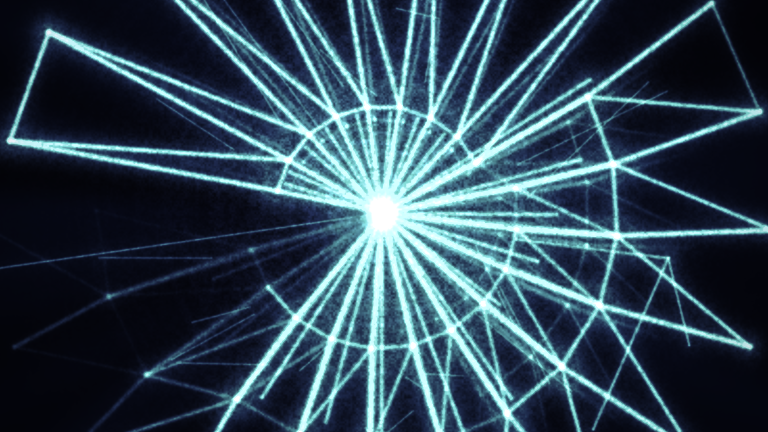
Reproduce this background procedurally as a Shadertoy shader.

```glsl
// A glowing web of teal strands bursting from a white hub over dark navy haze.
// Three rings of nodes, spaced by a fixed angle, are joined by spokes, links and
// diagonals; a faint turned echo, thin threads and noise roughen the light.

const float STEP_DEG = 17.5;
const float SPOKES = 20.0;
const vec3 NIGHT = vec3(0.010, 0.011, 0.028);
const vec3 NAVY = vec3(0.09, 0.13, 0.22);
const vec3 SLATE = vec3(0.28, 0.50, 0.51);
const vec3 TEAL = vec3(0.49, 0.84, 0.79);
const vec3 PALE = vec3(0.78, 0.97, 0.95);

float hash(vec2 p) {
    vec3 q = fract(vec3(p.xyx) * 0.1031);
    q += dot(q, q.yzx + 33.33);
    return fract((q.x + q.y) * q.z);
}

float noise(vec2 p) {
    vec2 i = floor(p), f = fract(p);
    f = f * f * (3.0 - 2.0 * f);
    float low = mix(hash(i), hash(i + vec2(1, 0)), f.x);
    float high = mix(hash(i + vec2(0, 1)), hash(i + vec2(1, 1)), f.x);
    return mix(low, high, f.y);
}

vec2 polar(float degrees, float radius) {
    float a = radians(degrees);
    return radius * vec2(cos(a), sin(a));
}

// Nodes of the three rings, counted clockwise from the left
vec2 innerNode(float i) {
    return polar(168.0 - STEP_DEG * i, i < 8.5 ? 2.23 : 2.83);
}

vec2 middleNode(float i) {
    return polar(169.5 - STEP_DEG * i, i < 17.5 ? 4.92 : 5.95);
}

vec2 outerNode(float i) {
    return i < 7.5 ? polar(169.0 - STEP_DEG * i, 7.9) : polar(172.5 - STEP_DEG * i, 8.15);
}

// Light of one segment: x is the sharp core, y the soft halo
vec2 strand(vec2 p, vec2 a, vec2 b, float width) {
    vec2 ab = b - a;
    float d = length(p - a - ab * clamp(dot(p - a, ab) / dot(ab, ab), 0.0, 1.0));
    return vec2(exp(-d * d / (width * width)), exp(-d / 0.21));
}

vec2 web(vec2 p) {
    vec2 light = vec2(0.0), hub = vec2(0.0);
    for (float i = 0.0; i < SPOKES; i++) {
        float power = i > 17.5 ? 0.16 : 1.0;
        float side = power * (i > 15.5 ? 0.45 : 1.0);
        vec2 inner = innerNode(i), outer = outerNode(i);
        light += power * strand(p, hub, inner, 0.05);

        // Side strands that fan out of the hub
        float reach = i < 7.5 ? 2.1 : 3.0 + 2.4 * hash(vec2(i, 5.0));
        float lean = i < 0.5 ? -5.0 : 4.0 + 4.0 * hash(vec2(i, 9.0));
        light += power * 0.6 * strand(p, hub, polar(168.0 - STEP_DEG * i + lean, reach), 0.045);

        // Inner ring, nearly broken where its radius jumps
        float link = abs(i - 8.5) < 1.0 ? 0.15 : (i < 5.0 ? 0.8 : 0.5);
        if (i < SPOKES - 1.0) light += power * link * strand(p, inner, innerNode(i + 1.0), 0.045);

        if (i < 7.5) {
            light += 0.9 * strand(p, inner, outer, 0.052);
        } else {
            vec2 middle = middleNode(i);
            float rim = i < 12.5 ? 0.65 : 0.2;
            light += power * 0.9 * strand(p, inner, middle, 0.06);
            light += power * 0.5 * strand(p, hub, middle, 0.055);
            light += power * 0.85 * strand(p, middle, outer, 0.055);
            light += side * (i < 8.5 ? 0.1 : 0.5) * strand(p, inner, middleNode(i + 1.0), 0.045);
            light += side * 0.65 * strand(p, middle, outerNode(i + 1.0), 0.045);
            light += power * rim * strand(p, middle, middleNode(i + 1.0), 0.048);
        }
        // Backward diagonals of the upper fan
        if (i > 0.5 && i < 8.5) light += 0.8 * strand(p, inner, outerNode(i - 1.0), 0.048);
    }
    light += 0.8 * strand(p, outerNode(0.0), outerNode(1.0), 0.048);
    return light + 0.3 * strand(p, outerNode(8.0), outerNode(9.0), 0.04);
}

// Scattered thin threads, and a hanging wedge at the right
vec2 threads(vec2 p) {
    vec2 light = 0.25 * strand(p, vec2(0.0), vec2(-8.0, -1.15), 0.025);
    vec2 tip = vec2(5.96, -0.94);
    light += 0.4 * strand(p, tip, vec2(4.4, -4.5), 0.035);
    light += 0.35 * strand(p, tip, vec2(6.4, -2.75), 0.03);
    light += 0.35 * strand(p, tip, vec2(2.8, -0.55), 0.035);
    for (float i = 0.0; i < 22.0; i++) {
        float angle = 360.0 * hash(vec2(i, 3.0));
        float turn = 50.0 * (hash(vec2(i, 7.0)) - 0.5);
        vec2 a = polar(angle, 2.0 + 4.5 * hash(vec2(i, 11.0)));
        vec2 b = polar(angle + turn, 2.0 + 4.5 * hash(vec2(i, 17.0)));
        light += 0.18 * strand(p, a, b, 0.025);
    }
    return light;
}

// Light level to colour, from nothing through navy and teal to white
vec3 ramp(float v) {
    vec3 c = mix(vec3(0.0), NAVY, smoothstep(0.0, 0.22, v));
    c = mix(c, SLATE, smoothstep(0.16, 0.46, v));
    c = mix(c, TEAL, smoothstep(0.42, 0.72, v));
    c = mix(c, PALE, smoothstep(0.7, 1.05, v));
    return mix(c, vec3(1.0), smoothstep(1.2, 2.2, v));
}

void mainImage(out vec4 fragColor, in vec2 fragCoord) {
    // Canvas is nine units high, with the hub near the middle
    vec2 p = (fragCoord - 0.5 * iResolution.xy) / iResolution.y * 9.0 - vec2(-0.04, 0.06);
    float r = length(p);
    vec2 dir = p / (r + 0.001);

    // Strands and their turned, shrunken echo, weaker at the lower left
    mat2 turn = mat2(0.998, 0.06, -0.06, 0.998);
    float lit = 1.0 - smoothstep(0.72, 0.95, dot(dir, vec2(-0.93, -0.37)));
    float echo = 0.2 * smoothstep(-4.0, 1.0, p.x + p.y) * smoothstep(7.0, 4.0, r);
    vec2 light = web(p) + echo * web(turn * p * 1.14) + threads(p);
    float grain = noise(p * 12.0) * 0.5 + noise(p * 25.0) * 0.5;
    float core = light.x * mix(0.65, 1.25, grain) * mix(0.4, 1.0, smoothstep(0.2, 1.3, r));
    float halo = min(light.y, 1.15) * mix(0.55, 1.1, grain);
    vec2 oval = p * vec2(1.1, 0.85);
    float hubLight = 2.6 * exp(-dot(oval, oval) / 0.07) + 0.3 * exp(-r / 0.5);
    hubLight += 0.09 * lit * exp(-r * r / 6.0) * (0.5 + grain);

    // Navy haze with rippled rings and radial streaks
    vec2 q = p - vec2(0.0, 0.8);
    float haze = exp(-dot(q, q) / 18.0);
    float ripple = noise(dir * 3.0 + vec2(r * 9.0, 20.0));
    float streak = noise(dir * 9.0 + 20.0) * smoothstep(1.0, 6.0, r);
    vec3 color = NIGHT + vec3(0.05, 0.06, 0.13) * haze * grain * (0.5 + ripple);
    color += vec3(0.010, 0.017, 0.045) * streak;

    color += ramp(core * 0.95 + halo * 0.25 + hubLight);
    color *= 1.0 - 0.2 * smoothstep(6.5, 9.5, r);
    fragColor = vec4(clamp(color, 0.0, 1.0), 1.0);
}
```
